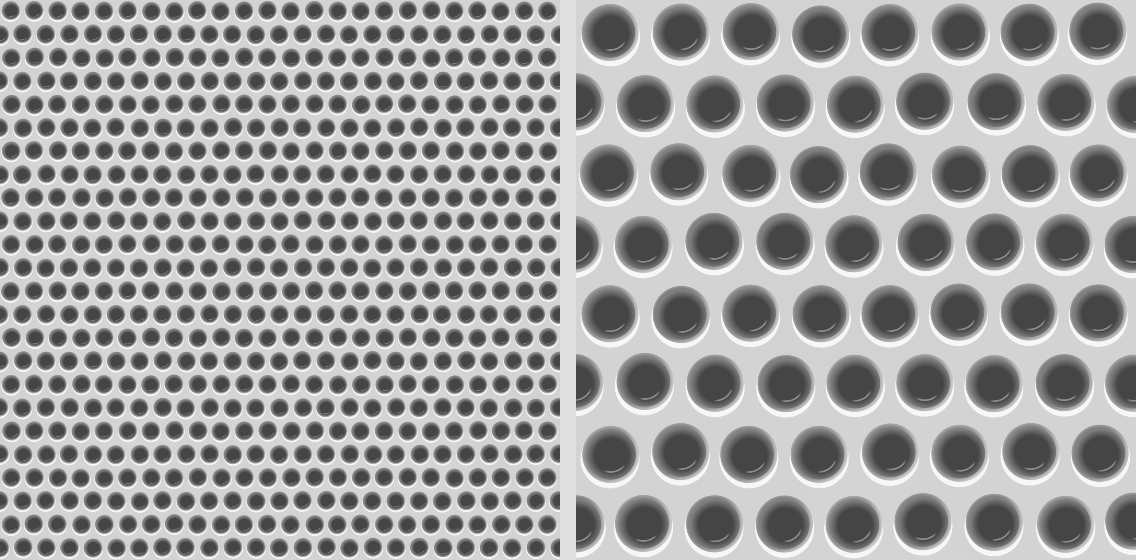
Left: the whole. Right: its middle third, enlarged.
Reproduce this pattern procedurally as a Shadertoy shader.

```glsl
const float COUNT = 24.0;            // holes across and rows down
const float HOLE_RADIUS = 0.408;     // lengths are in cells
const float RIM_RADIUS = 0.422;
const float WALL_RADIUS = 0.36;
const float CORE_RADIUS = 0.245;
const vec2 HOLE_SHIFT = vec2(-0.01, 0.03);
const vec2 RIM_SHIFT = vec2(-0.012, -0.032);
const float JITTER = 0.05;
const float GLINT_RADIUS = 0.25;
const float GLINT_WIDTH = 0.012;
const float SHEET_TONE = 0.83;
const float RIM_TONE = 0.97;
const float BEVEL_DARK = 0.52;
const float BEVEL_LIGHT = 0.68;
const float WALL_TONE = 0.50;
const float CORE_TONE = 0.27;
const float MOTTLE = 0.015;
const float MOTTLE_PERIOD = 8.0;

float hash(vec2 p) {
    return fract(sin(dot(p, vec2(127.1, 311.7))) * 43758.5453);
}

// Value noise that wraps after a whole number of lattice steps
float wrappedNoise(vec2 p, float period) {
    vec2 i = floor(p);
    vec2 f = fract(p);
    f = f * f * (3.0 - 2.0 * f);
    vec2 a = mod(i, period);
    vec2 b = mod(i + 1.0, period);
    return mix(mix(hash(a), hash(vec2(b.x, a.y)), f.x),
               mix(hash(vec2(a.x, b.y)), hash(b), f.x), f.y);
}

float fill(float d, float aa) {
    return 1.0 - smoothstep(-0.5 * aa, 0.5 * aa, d);
}

// Shading inside a hole: beveled lip, sloping wall, dark core and a thin glint
float holeTone(vec2 p, vec2 id, float aa) {
    float r = length(p);
    vec2 dir = p / max(r, 0.001);
    float lit = smoothstep(-0.3, 1.0, dot(dir, normalize(vec2(1.0, -0.55))));
    float bevel = mix(BEVEL_DARK, BEVEL_LIGHT, lit);
    bevel += 0.07 * (hash(id + 31.0) - 0.5);
    bevel += 0.10 * smoothstep(WALL_RADIUS, HOLE_RADIUS, r);

    float coreDistance = length(p - vec2(0.015, -0.015));
    float slope = clamp((coreDistance - CORE_RADIUS) / (WALL_RADIUS - CORE_RADIUS), 0.0, 1.0);
    float tone = mix(CORE_TONE, WALL_TONE, slope);
    tone = mix(bevel, tone, fill(r - WALL_RADIUS, aa));

    float angle = -1.2 + 0.5 * (hash(id + 53.0) - 0.5);
    float arc = smoothstep(0.75, 0.95, dot(dir, vec2(cos(angle), sin(angle))));
    float glint = arc * fill(abs(r - GLINT_RADIUS) - GLINT_WIDTH, aa);
    return tone + 0.28 * glint;
}

void mainImage(out vec4 fragColor, in vec2 fragCoord) {
    vec2 uv = fragCoord / iResolution.xy;
    float aa = COUNT / min(iResolution.x, iResolution.y);

    // Staggered cells with wrapped indices
    vec2 grid = uv * COUNT;
    float row = floor(grid.y);
    grid.x += 0.5 * mod(row + 1.0, 2.0) + 0.01;
    vec2 id = mod(floor(grid), COUNT);
    vec2 p = fract(grid) - 0.5;
    p -= JITTER * (vec2(hash(id + 7.0), hash(id + 19.0)) - 0.5);

    // Sheet metal
    float tone = SHEET_TONE;
    tone += MOTTLE * (wrappedNoise(uv * MOTTLE_PERIOD, MOTTLE_PERIOD) - 0.5);

    // Bright lower lip, then the hole over it
    vec2 rimShift = RIM_SHIFT + vec2(0.02 * (hash(id + 41.0) - 0.5), 0.0);
    tone = mix(tone, RIM_TONE, fill(length(p - rimShift) - RIM_RADIUS, aa));
    vec2 q = p - HOLE_SHIFT;
    tone = mix(tone, holeTone(q, id, aa), fill(length(q) - HOLE_RADIUS, aa));

    fragColor = vec4(vec3(tone), 1.0);
}
```
